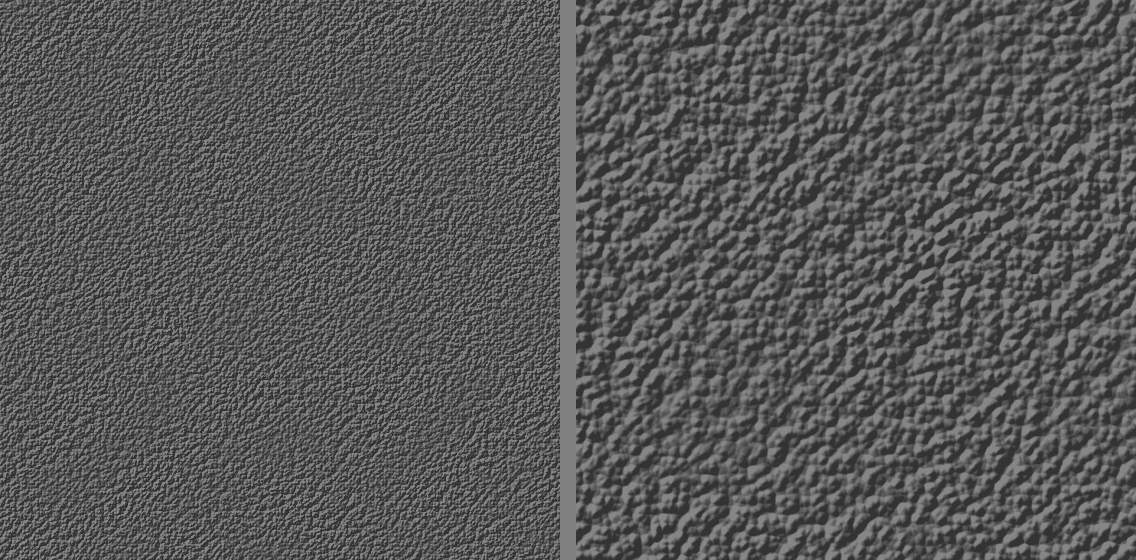
Left, the full canvas; right, a detail of the centre.
Write a Shadertoy shader that draws this texture.

```glsl
#define GRAIN_ACROSS 104.0
#define GRAIN_ALONG 80.0
#define PORE_SCALE 172.0
#define PORE_HEIGHT 0.6
#define PORE_JITTER 0.8
#define EMBOSS_STEP 0.0009
#define RELIEF_GAIN 0.92
#define MID_GREY 0.335
#define DARK_GREY 0.2
#define LIGHT_GREY 0.525

const vec2 LIGHT_DIR = vec2(0.7071, -0.7071);

vec2 hash22(vec2 cell) {
    vec3 h = fract(cell.xyx * vec3(0.1031, 0.1030, 0.0973));
    h += dot(h, h.yzx + 33.33);
    return fract((h.xx + h.yz) * h.zy);
}

// Straight-sided cones, one per jittered cell, meeting in sharp creases
float cellCones(vec2 p, float jitter) {
    vec2 cell = floor(p);
    float nearest = 4.0;
    for (int y = -1; y <= 1; y++) {
        for (int x = -1; x <= 1; x++) {
            vec2 neighbour = cell + vec2(x, y);
            vec2 offset = neighbour + 0.5 + jitter * (hash22(neighbour) - 0.5) - p;
            nearest = min(nearest, dot(offset, offset));
        }
    }
    return 1.0 - sqrt(nearest);
}

// Short diagonal grains bent by slow waves, crossed by upright blocky pores
float leatherHeight(vec2 p) {
    vec2 bent = p + 0.003 * sin(p.yx * vec2(47.0, 53.0) + 3.0 * sin(p * 19.0));
    vec2 diagonal = vec2(bent.x - bent.y, bent.x + bent.y) * 0.7071;
    float grains = cellCones(diagonal * vec2(GRAIN_ACROSS, GRAIN_ALONG) + 200.0, 1.0);
    float pores = cellCones(p * PORE_SCALE + 17.0, PORE_JITTER);
    return grains + PORE_HEIGHT * pores;
}

// Broad patches of deeper and shallower relief
float reliefDepth(vec2 p) {
    float waves = sin(p.x * 23.0 + 2.0 * sin(p.y * 17.0))
                + sin(p.y * 29.0 - p.x * 13.0 + 2.0 * sin(p.x * 11.0));
    return 1.0 + 0.12 * waves;
}

void mainImage(out vec4 fragColor, in vec2 fragCoord) {
    vec2 p = fragCoord / iResolution.y;

    // Emboss: slopes facing the upper left are lit
    vec2 lightStep = LIGHT_DIR * EMBOSS_STEP;
    float slope = leatherHeight(p + lightStep) - leatherHeight(p - lightStep);

    float grey = MID_GREY + RELIEF_GAIN * reliefDepth(p) * slope;
    fragColor = vec4(vec3(clamp(grey, DARK_GREY, LIGHT_GREY)), 1.0);
}
```
